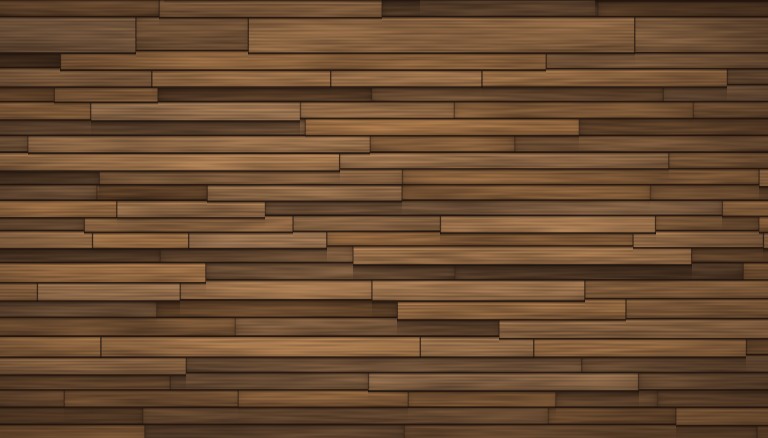
A Shadertoy shader for this texture:

```glsl
const vec3 DARK_WOOD = vec3(0.115, 0.068, 0.042);
const vec3 PALE_WOOD = vec3(0.67, 0.49, 0.32);
const float ROW_PITCH = 0.0388;
const int ROWS = 27;

struct Plank {
    vec2 id;
    float depth;    // 0 recessed, 1 protruding
    float endGap;   // distance to the nearest end
};

float hash(vec2 p) {
    vec3 q = fract(vec3(p.xyx) * 0.1031);
    q += dot(q, q.yzx + 33.33);
    return fract((q.x + q.y) * q.z);
}

float cornerSlope(vec2 cell, vec2 offset) {
    float angle = 6.2832 * hash(cell);
    return dot(vec2(cos(angle), sin(angle)), offset);
}

float gradientNoise(vec2 p) {
    vec2 i = floor(p), f = fract(p);
    vec2 w = f * f * f * (f * (f * 6.0 - 15.0) + 10.0);
    vec2 e = vec2(1.0, 0.0);
    float low = mix(cornerSlope(i, f), cornerSlope(i + e, f - e), w.x);
    float high = mix(cornerSlope(i + e.yx, f - e.yx), cornerSlope(i + 1.0, f - 1.0), w.x);
    return mix(low, high, w.y);
}

// Rows are measured downward from the top; they tighten below the middle
float rowEdge(float row) {
    float bend = (row - 16.0) / 4.0;
    return ROW_PITCH * row - 0.0205 * exp(-bend * bend);
}

// Row 1 is double height, so row 2 does not exist
float rowBelow(float row) { return row == 1.0 ? 3.0 : row + 1.0; }
float rowAbove(float row) { return row == 3.0 ? 1.0 : row - 1.0; }

float findRow(float down) {
    float row = 0.0;
    for (int i = 1; i < ROWS; i++) {
        if (i != 2 && down > rowEdge(float(i))) row = float(i);
    }
    return row;
}

float jointAt(float index, float row) {
    return index + 0.84 * (hash(vec2(index + 40.0, row * 3.0 + 7.0)) - 0.5);
}

Plank plankAt(float x, float row) {
    float pitch = mix(0.36, 0.8, hash(vec2(row, 91.0)));
    float u = x / pitch + 5.0 * hash(vec2(row, 17.0));
    float index = floor(u);
    if (u < jointAt(index, row)) index -= 1.0;
    else if (u >= jointAt(index + 1.0, row)) index += 1.0;
    float gap = min(u - jointAt(index, row), jointAt(index + 1.0, row) - u) * pitch;
    vec2 id = vec2(index + 13.0, row + 29.0);
    float depth = mix(hash(id), hash(vec2(row, 63.0)), 0.35);
    return Plank(id, smoothstep(0.1, 0.8, depth), gap);
}

// Protruding planks hang slightly over the row beneath
float overhang(float depth) { return 0.006 * smoothstep(0.6, 0.95, depth); }

float woodGrain(vec2 p, vec2 id, float depth) {
    vec2 q = p + id * vec2(3.7, 1.9);
    float broad = gradientNoise(q * vec2(2.5, 28.0));
    float fibre = gradientNoise(q * vec2(8.0, 150.0));
    float figure = sin(22.0 * gradientNoise(q * vec2(1.6, 13.0)) + 90.0 * p.y);
    float ridges = sin(p.y * 850.0 + 2.0 * broad);
    return 0.2 * broad + 0.2 * fibre + depth * (0.03 * figure + 0.05 * ridges);
}

float edgeLine(float distance, float width, float pixel) {
    return 1.0 - smoothstep(width - 0.5 * pixel, width + 0.8 * pixel, distance);
}

void mainImage(out vec4 fragColor, in vec2 fragCoord) {
    vec2 p = fragCoord / iResolution.y;
    float pixel = 1.0 / iResolution.y;
    float down = 1.0 - p.y;

    // Find the plank in front, allowing for the overhang above
    float row = findRow(down);
    Plank above = plankAt(p.x, rowAbove(row));
    if (row > 0.0 && down < rowEdge(row) + overhang(above.depth)) {
        row = rowAbove(row);
        above = plankAt(p.x, rowAbove(row));
    }
    Plank plank = plankAt(p.x, row);
    float top = rowEdge(row) + overhang(above.depth);
    float bottom = rowEdge(rowBelow(row)) + overhang(plank.depth);
    float fromTop = down - top;
    float fromBottom = bottom - down;
    float across = fromTop / (bottom - top);

    // Face tone falls toward the lower edge; the upper edge is lit
    float tone = mix(0.56, 0.88, plank.depth) - 0.2 * across * across;
    tone += woodGrain(p, plank.id, plank.depth);
    tone += 0.2 * gradientNoise(p * vec2(2.2, 5.0) + 8.0);
    tone += 0.2 * plank.depth * edgeLine(abs(fromTop - 0.006), 0.0015, pixel);

    // Shadow cast downward, then crevices and butt joints
    float drop = max(above.depth - plank.depth, 0.0);
    float shade = 1.0 - (0.38 + 0.5 * drop) * exp(-fromTop / (0.006 + 0.013 * drop));
    shade *= 1.0 - 0.85 * edgeLine(fromBottom, 0.0026, pixel);
    shade *= 1.0 - 0.55 * edgeLine(fromTop, 0.0012, pixel);
    shade *= 1.0 - mix(0.15, 0.75, plank.depth) * edgeLine(plank.endGap, 0.0012, pixel);
    shade *= 1.0 - 0.25 * (1.0 - plank.depth) * exp(-plank.endGap / 0.008);

    // Light falls off toward the borders
    vec2 fromCentre = fragCoord / iResolution.xy - 0.5;
    shade *= 1.1 - 1.05 * dot(fromCentre, fromCentre);

    vec3 color = mix(DARK_WOOD, PALE_WOOD, clamp(tone * shade, 0.0, 1.05));
    float warmth = hash(plank.id + 57.0) - 0.5;
    color *= 1.0 + warmth * vec3(0.06, 0.0, -0.14);
    fragColor = vec4(color, 1.0);
}
```
